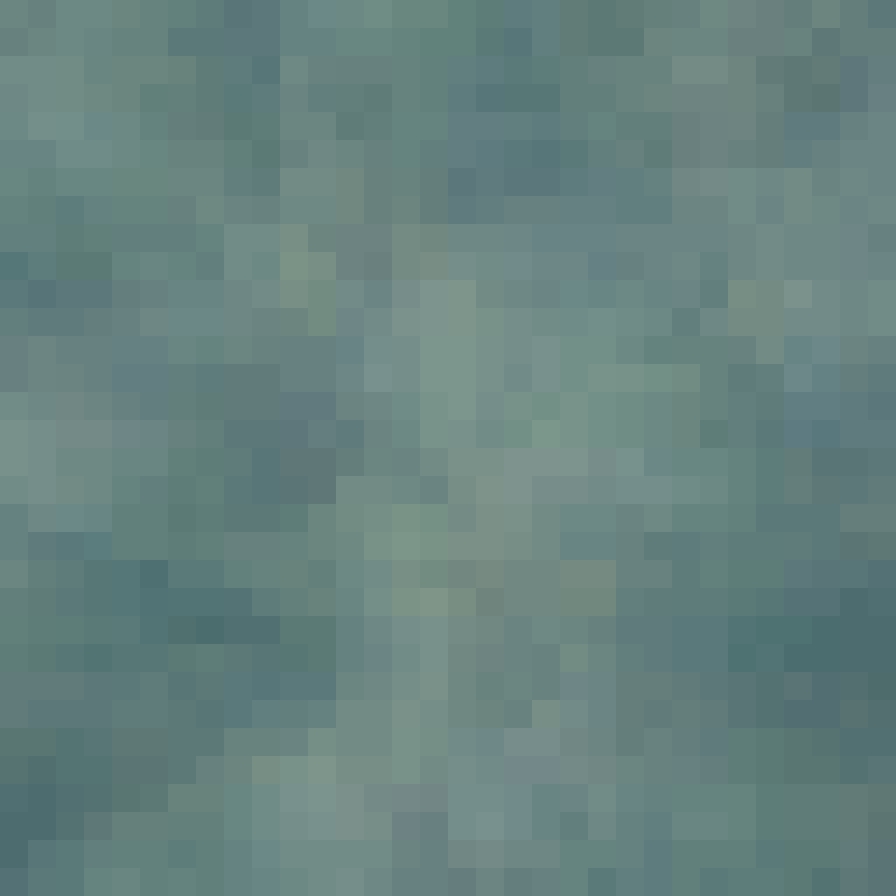
Reproduce this texture procedurally as a Shadertoy shader.

```glsl
// A mosaic of square tiles in muted teal, sage and slate. Layered sines and a
// pale forked band set the tone of each tile; coarser blocks shift its hue.
// Tone and hue are rounded to steps, so neighbouring tiles merge into patches.

#define GRID 32.0
#define TONE_STEP 0.28
#define TONE_JITTER 0.42
#define HUE_STEP 0.60
#define BAND_WIDTH 0.125
#define BAND_GAIN 1.40
#define CLOUD_GAIN 0.82
#define CORNER_SHADE 0.90
#define MID_COLOUR vec3(0.402, 0.510, 0.498)
#define TONE_AXIS vec3(0.052, 0.044, 0.029)
#define WARM_AXIS vec3(0.0075, -0.0035, -0.003)
#define BLUE_AXIS vec3(-0.002, -0.002, 0.0095)

float hash(vec2 p) {
    vec3 q = fract(p.xyx * vec3(0.1031, 0.1030, 0.0973));
    q += dot(q, q.yzx + 33.33);
    return fract((q.x + q.y) * q.z);
}

// Layered sines: each layer is turned, finer, and bent by the one before
float clouds(vec2 p, float seed) {
    mat2 turn = mat2(0.80, 0.60, -0.60, 0.80);
    float sum = 0.0, amplitude = 1.0;
    p += seed;
    for (int i = 0; i < 4; i++) {
        p = turn * p * 1.65 + seed;
        float wave = sin(p.x + 0.9 * sin(p.y * 0.7)) * cos(p.y + 0.8 * sin(p.x * 0.6));
        sum += amplitude * wave;
        p += 0.6 * wave;
        amplitude *= 0.74;
    }
    return sum;
}

float segmentDistance(vec2 p, vec2 a, vec2 b) {
    vec2 along = b - a;
    float t = clamp(dot(p - a, along) / dot(along, along), 0.0, 1.0);
    return length(p - a - along * t);
}

// Pale stem that forks into two arms
float paleBand(vec2 p) {
    vec2 fork = vec2(0.56, 0.60);
    float d = segmentDistance(p, vec2(0.40, 0.08), fork);
    d = min(d, segmentDistance(p, vec2(0.26, 0.66), fork));
    d = min(d, segmentDistance(p, vec2(0.78, 0.76), fork));
    d /= BAND_WIDTH;
    return exp(-d * d);
}

// Dark pools towards the two lower corners
float cornerShade(vec2 p) {
    return smoothstep(0.15, 0.45, abs(p.x - 0.45)) * smoothstep(0.60, 0.10, p.y);
}

float quantize(float value, float stepSize) {
    return floor(value / stepSize + 0.5) * stepSize;
}

vec3 tileColour(vec2 tile) {
    tile = clamp(tile, 0.0, GRID - 1.0);
    vec2 p = (tile + 0.5) / GRID;

    // Lightness of the single tile
    float tone = CLOUD_GAIN * clouds(p * 5.5, 2.7) + BAND_GAIN * (paleBand(p) - 0.31);
    tone -= CORNER_SHADE * (cornerShade(p) - 0.18);
    tone += TONE_JITTER * (hash(tile + 7.0) - 0.5);
    tone = quantize(clamp(tone, -2.0, 1.7), TONE_STEP);

    // Hue shared by blocks of two by two tiles
    vec2 block = floor(tile / 2.0);
    vec2 b = (block + 0.5) * 2.0 / GRID;
    float warm = clouds(b * 5.0, 11.3) + 1.2 * (hash(block + 31.0) - 0.5);
    float blue = clouds(b * 4.5, 5.9) + 1.4 * (hash(block + 53.0) - 0.5);
    warm = quantize(clamp(warm, -1.5, 1.5), HUE_STEP);
    blue = quantize(clamp(blue, -1.5, 1.5), HUE_STEP);

    return MID_COLOUR + TONE_AXIS * tone + WARM_AXIS * warm + BLUE_AXIS * blue;
}

void mainImage(out vec4 fragColor, in vec2 fragCoord) {
    // Blend the four nearest tiles across an edge one pixel wide
    vec2 grid = fragCoord / iResolution.xy * GRID - 0.5;
    vec2 tile = floor(grid);
    vec2 pixelsPerTile = iResolution.xy / GRID;
    vec2 blend = clamp((fract(grid) - 0.5) * pixelsPerTile + 0.5, 0.0, 1.0);
    vec2 right = vec2(1.0, 0.0);
    vec3 lower = mix(tileColour(tile), tileColour(tile + right), blend.x);
    vec3 upper = mix(tileColour(tile + right.yx), tileColour(tile + 1.0), blend.x);
    fragColor = vec4(mix(lower, upper, blend.y), 1.0);
}
```
